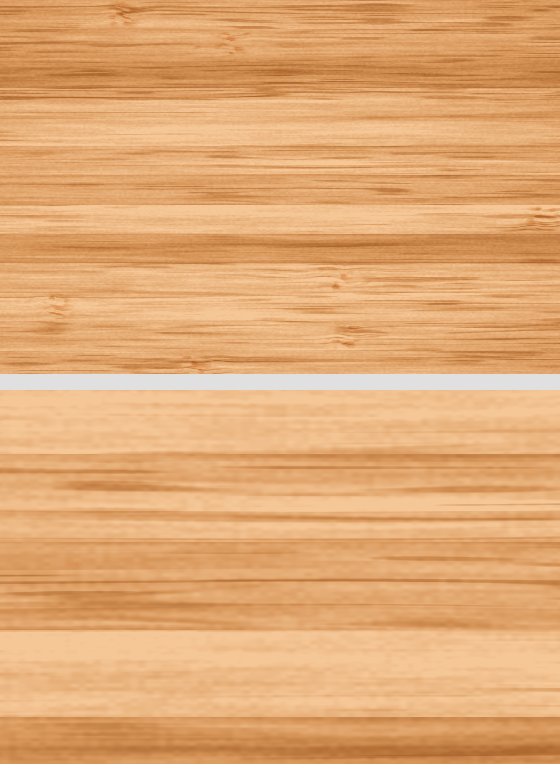
Top, the full canvas; bottom, a detail of the centre.
This texture is drawn by a Shadertoy shader. Its source:

```glsl
// Horizontal bamboo board: thirteen glued strips with fine fibres, dark streaks and scattered nodes.

float hash(ivec2 c) {
    uvec2 q = uvec2(c) * uvec2(1597334673u, 3812015801u);
    uint h = (q.x ^ q.y) * 1597334673u;
    h = (h ^ (h >> 15)) * 2246822519u;
    return float((h ^ (h >> 13)) >> 8) / 16777216.0;
}

float noise(vec2 p) {
    ivec2 i = ivec2(floor(p));
    vec2 f = fract(p);
    f = f * f * (3.0 - 2.0 * f);
    float low = mix(hash(i), hash(i + ivec2(1, 0)), f.x);
    float high = mix(hash(i + ivec2(0, 1)), hash(i + ivec2(1, 1)), f.x);
    return mix(low, high, f.y);
}

// Stretched noise that fades to its mean when finer than the canvas can show
float fibre(vec2 p, vec2 frequency, float seed) {
    float tooFine = smoothstep(0.9, 1.6, frequency.y / iResolution.y);
    return mix(noise(p * frequency + seed * vec2(17.3, 41.0)), 0.5, tooFine);
}

// Thin wandering lines along the level where the noise crosses one half
float vein(vec2 p, vec2 frequency, float seed) {
    return smoothstep(0.13, 0.01, abs(fibre(p, frequency, seed) - 0.5));
}

void mainImage(out vec4 fragColor, in vec2 fragCoord) {
    vec2 uv = fragCoord / iResolution.xy;
    vec2 p = uv * vec2(1.5, 1.0);

    // Strips, counted from the top
    float row = (1.0 - uv.y) * 12.8;
    int strip = int(clamp(floor(row), 0.0, 12.0));
    float across = row - float(strip);
    float seed = float(strip) + 3.0;
    float tone[13] = float[13](0.02, -0.04, -0.24, 0.05, 0.08, -0.03, -0.04,
                               0.12, -0.27, 0.03, 0.08, 0.02, 0.02);

    // At most one node per strip; those beyond the edge stay unseen
    float nodeX[13] = float[13](0.22, 0.41, 9.0, 9.0, 9.0, 9.0, 9.0,
                                0.965, 9.0, 0.6, 0.1, 0.615, 0.35);
    float fromNode = p.x - 1.5 * nodeX[strip];
    float inside = smoothstep(0.0, 0.2, across) * smoothstep(1.0, 0.8, across);
    float core = exp(-pow(fromNode / 0.035, 2.0)) * inside;
    float halo = exp(-pow(fromNode / 0.13, 2.0)) * inside;

    // Grain bends slightly everywhere and sharply through a node
    vec2 g = p;
    g.y += 0.006 * (noise(vec2(p.x * 2.5, seed * 5.0 + across)) - 0.5);
    g.y += 0.2 * fromNode * core + 0.009 * halo * (noise(p * vec2(14.0, 30.0)) - 0.5);

    // Layers of fibre from broad bands to hairlines, calm in places
    float patches = smoothstep(0.3, 0.75, fibre(p, vec2(1.6, 24.0), seed + 80.0) + 0.1 * uv.x);
    float shade = 0.735 + tone[strip];
    shade += 0.26 * (fibre(g, vec2(0.7, 32.0), seed) - 0.5);
    shade += 0.20 * (fibre(g, vec2(2.0, 85.0), seed + 20.0) - 0.5);
    shade += (0.12 + 0.12 * patches) * (fibre(g, vec2(5.0, 170.0), seed + 40.0) - 0.5);
    shade += 0.15 * (fibre(g, vec2(14.0, 280.0), seed + 60.0) - 0.5);
    shade += 0.14 * (fibre(g, vec2(150.0, 290.0), seed + 70.0) - 0.5);

    // Broken dark veins, gathered in patches, with sparse long dark and pale lines
    float broken = smoothstep(0.4, 0.75, fibre(p, vec2(7.0, 110.0), seed + 90.0));
    float veins = vein(g, vec2(2.5, 75.0), seed + 100.0) * broken;
    float dark = smoothstep(0.68, 0.9, fibre(g, vec2(6.0, 200.0), seed + 110.0));
    float longDark = smoothstep(0.8, 0.95, fibre(g, vec2(0.7, 170.0), seed + 120.0));
    float pale = smoothstep(0.76, 0.95, fibre(g, vec2(4.0, 190.0), seed + 140.0));
    shade += 0.13 * pale - 0.30 * longDark;
    shade -= (0.06 + 0.34 * patches) * max(veins, dark);

    // Glue lines between strips, each with its own strength
    float joint = floor(row + 0.5);
    float seam = smoothstep(0.06, 0.01, abs(row - joint) + 0.03 * (noise(vec2(p.x * 9.0, joint)) - 0.5));
    shade -= 0.34 * seam * hash(ivec2(int(joint), 7)) * noise(vec2(p.x * 3.0, joint * 3.0));

    // Node: pale surround, ragged short scars
    float scar = smoothstep(0.48, 0.75, noise(g * vec2(50.0, 150.0) + seed * 9.0));
    float wisps = vein(g, vec2(8.0, 80.0), seed + 160.0) * broken;
    shade += 0.05 * halo - 0.3 * halo * wisps - core * (0.05 + 0.36 * scar);

    // Light falls off toward the corners
    vec2 c = uv - vec2(0.44, 0.43);
    shade += 0.07 - 0.5 * dot(c, c);

    shade = clamp(shade, 0.0, 1.0);
    vec3 color = mix(vec3(0.68, 0.41, 0.19), vec3(0.85, 0.595, 0.36), min(shade * 2.0, 1.0));
    color = mix(color, vec3(0.96, 0.78, 0.59), max(shade * 2.0 - 1.0, 0.0));
    color += vec3(0.02, -0.02, -0.035) * core * scar;
    fragColor = vec4(color, 1.0);
}
```
